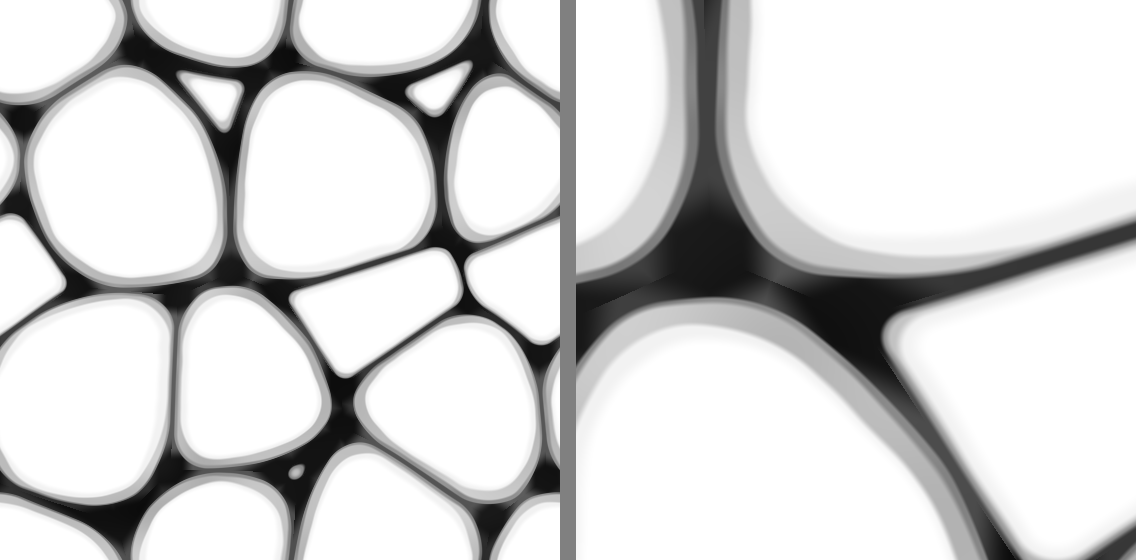
Left, the full canvas; right, a detail of the centre.
This texture is drawn by a WebGL 1 fragment shader. Its source:

```glsl
precision highp float;
// Painted foam: white rounded cells parted by dark brushed walls with grey halos.
// A wrapping power diagram of large and small sites gives exact wall distances;
// these are rounded at the corners and inked in four layers, from pale to black.
uniform vec2 u_resolution;

const int SITE_COUNT = 18;
const float LARGE_COUNT = 9.0;
const float SMALL_SHARE = 0.65;
const float PAPER = 1.0;
const float WASH = 0.95;
const float BLACK = 0.04;

float hash(vec2 p) {
  vec3 q = fract(vec3(p.xyx) * vec3(0.1031, 0.1030, 0.0973));
  q += dot(q, q.yzx + 33.33);
  return fract((q.x + q.y) * q.z);
}

// Value noise on the unit square that wraps after a whole number of repeats
float tileNoise(vec2 uv, float repeats, float seed) {
  vec2 p = uv * repeats;
  vec2 i = floor(p);
  vec2 f = p - i;
  f = f * f * (3.0 - 2.0 * f);
  vec2 a = mod(i, repeats) + seed;
  vec2 b = mod(i + 1.0, repeats) + seed;
  return mix(mix(hash(a), hash(vec2(b.x, a.y)), f.x),
             mix(hash(vec2(a.x, b.y)), hash(b), f.x), f.y);
}

// Site position (xy) and power weight (z); small sites sit near lattice corners
vec3 cellSite(float id) {
  float isSmall = step(LARGE_COUNT, id);
  float slot = id - isSmall * LARGE_COUNT;
  float row = floor((slot + 0.5) / 3.0);
  vec2 lattice = vec2(slot - 3.0 * row + row / 3.0, row);
  lattice += isSmall * vec2(0.5, 0.39);
  vec2 jitter = vec2(hash(vec2(id, 17.0)), hash(vec2(id, 41.0))) - 0.5;
  float weight = 0.022 * (hash(vec2(id, 73.0)) - 0.5);
  float smallWeight = hash(vec2(id, 29.0)) < SMALL_SHARE ? -0.022 + 0.5 * weight : -1.0;
  return vec3((lattice + 0.4 * jitter) / 3.0, mix(weight, smallWeight, isSmall));
}

// Shortest wrapped offset from a point to a site
vec2 wrappedOffset(vec2 site, vec2 uv) {
  return fract(site - uv + 0.5) - 0.5;
}

float sitePower(vec2 offset, float weight) {
  return dot(offset, offset) - weight;
}

// Coverage of a stroke that ends softly at the given half width
float stroke(float d, float halfWidth, float softness) {
  return 1.0 - smoothstep(halfWidth - softness, halfWidth + softness, d);
}

void main() {
  vec2 uv = gl_FragCoord.xy / u_resolution;

  // Bend the walls slightly
  vec2 bend = vec2(tileNoise(uv, 6.0, 5.0), tileNoise(uv, 6.0, 61.0)) - 0.5;
  vec2 point = uv + 0.014 * bend;

  // Find the cell that owns this point
  float ownPower = 10.0;
  float ownId = 0.0;
  vec2 ownOffset = vec2(0.0);
  for (int i = 0; i < SITE_COUNT; i++) {
    vec3 site = cellSite(float(i));
    vec2 offset = wrappedOffset(site.xy, point);
    float power = sitePower(offset, site.z);
    if (power < ownPower) {
      ownPower = power;
      ownId = float(i);
      ownOffset = offset;
    }
  }

  // Gather wall distances: rounded for core (x) and halo (y), plus wall traits
  bool ownSmall = ownId >= LARGE_COUNT;
  vec2 radius = ownSmall ? vec2(0.026, 0.036) : vec2(0.066, 0.092);
  vec2 squares = vec2(0.0);
  vec2 traits = vec2(0.0);
  float traitSum = 0.00001;
  float nearest = 1.0;
  float second = 1.0;
  for (int i = 0; i < SITE_COUNT; i++) {
    float id = float(i);
    if (id == ownId) continue;
    vec3 site = cellSite(id);
    vec2 offset = wrappedOffset(site.xy, point);
    float gap = max(length(offset - ownOffset), 0.001);
    float d = (sitePower(offset, site.z) - ownPower) / (2.0 * gap);
    vec2 overlap = max(radius - d, 0.0);
    squares += overlap * overlap;
    second = min(second, max(nearest, d));
    nearest = min(nearest, d);
    float influence = exp(-d / 0.012);
    float wallTone = hash(vec2(id + ownId, id * ownId + 7.0));
    float sideWidth = hash(vec2(id + 90.0, ownId + 130.0));
    traits += influence * vec2(wallTone, sideWidth);
    traitSum += influence;
  }
  traits /= traitSum;
  vec2 rounded = radius - sqrt(squares);

  // Brush variation in width and tone
  float broad = tileNoise(uv, 11.0, 210.0);
  float ragged = tileNoise(uv, 34.0, 320.0);
  float brush = (ownSmall ? 0.65 : 1.0) * (0.75 + 0.35 * broad + 0.15 * ragged);
  float junction = 1.0 - smoothstep(0.018, 0.042, second);
  float haloTone = 0.68 + 0.15 * broad;
  float midTone = 0.38 + 0.22 * traits.x + 0.08 * (ragged - 0.5);
  float coreTone = mix(0.1 + 0.28 * traits.x, BLACK + 0.07 * broad, junction);

  // Ink the layers from wide and pale to narrow and dark
  float shade = PAPER;
  shade = mix(shade, WASH, stroke(rounded.y, 0.026 * brush, 0.006));
  shade = mix(shade, haloTone, stroke(rounded.y, (0.009 + 0.013 * traits.y) * brush, 0.003));
  shade = mix(shade, midTone, stroke(rounded.x, (0.007 + 0.005 * traits.y) * brush, 0.0025));
  shade = mix(shade, coreTone, stroke(rounded.x, (0.0065 - 0.003 * traits.x) * brush, 0.0016));
  gl_FragColor = vec4(vec3(shade), 1.0);
}
```
